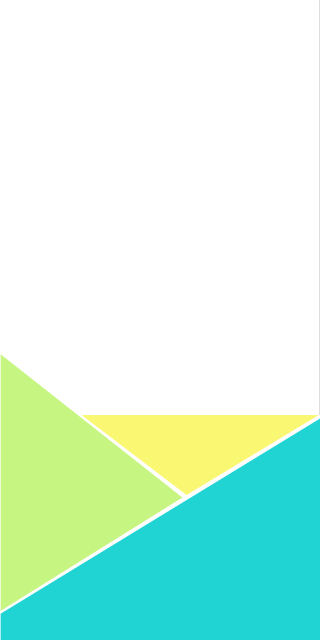
Write a WebGL 1 fragment shader that draws this background.

```glsl
precision highp float;
// Flat geometric background: a lime triangle, a yellow triangle and a teal
// slope on white, parted by thin white gaps. Each shape is an intersection
// of half planes, smoothed over one pixel; x spans 0..1 and y spans 0..2.

#define WHITE  vec3(1.0, 1.0, 1.0)
#define TEAL   vec3(0.13, 0.83, 0.83)
#define LIME   vec3(0.78, 0.96, 0.51)
#define YELLOW vec3(0.98, 0.97, 0.45)
#define RULE   vec3(0.84, 0.84, 0.84)
#define MARGIN 0.002
#define RULE_WIDTH 0.0026
#define YELLOW_TOP 0.703

uniform vec2 u_resolution;

// Signed distance to the line a-b, negative on its left side.
float halfPlane(vec2 p, vec2 a, vec2 b) {
  vec2 along = normalize(b - a);
  return dot(p - a, vec2(along.y, -along.x));
}

// Triangle with counter-clockwise corners, negative inside.
float triangle(vec2 p, vec2 a, vec2 b, vec2 c) {
  return max(halfPlane(p, a, b), max(halfPlane(p, b, c), halfPlane(p, c, a)));
}

// Coverage of a shape, with an edge one pixel wide.
float cover(float dist, float pixel) {
  return clamp(0.5 - dist / pixel, 0.0, 1.0);
}

void main() {
  vec2 p = gl_FragCoord.xy / u_resolution * vec2(1.0, 2.0);
  float pixel = 1.0 / u_resolution.x;
  float leftMargin = MARGIN - p.x;

  float lime = triangle(p, vec2(MARGIN, 0.893), vec2(MARGIN, 0.091),
                        vec2(0.570, 0.4453));
  float yellow = triangle(p, vec2(0.255, YELLOW_TOP), vec2(0.583, 0.453),
                          vec2(0.996, YELLOW_TOP));
  float teal = max(halfPlane(p, vec2(1.0, 0.692), vec2(0.0, 0.081)), leftMargin);

  // Faint rule down the right side, ending level with the yellow shape.
  float rule = max(1.0 - RULE_WIDTH - p.x, YELLOW_TOP - p.y);

  vec3 color = mix(WHITE, RULE, cover(rule, pixel));
  color = mix(color, LIME, cover(lime, pixel));
  color = mix(color, YELLOW, cover(yellow, pixel));
  color = mix(color, TEAL, cover(teal, pixel));
  gl_FragColor = vec4(color, 1.0);
}
```
